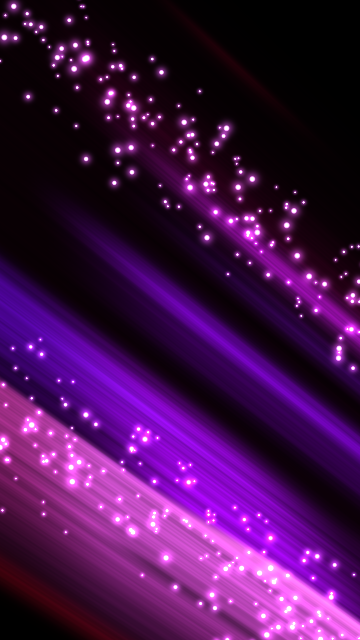
A Shadertoy shader for this background:

```glsl
vec2 hash2(vec2 p) {
    vec3 q = fract(p.xyx * vec3(0.1031, 0.1030, 0.0973));
    q += dot(q, q.yzx + 33.33);
    return fract((q.xx + q.yz) * q.zy);
}

float gradientNoise(vec2 p) {
    vec2 cell = floor(p), f = fract(p);
    vec2 w = f * f * f * (f * (f * 6.0 - 15.0) + 10.0);
    vec2 e = vec2(0.0, 1.0);
    float a = dot(hash2(cell) * 2.0 - 1.0, f);
    float b = dot(hash2(cell + e.yx) * 2.0 - 1.0, f - e.yx);
    float c = dot(hash2(cell + e.xy) * 2.0 - 1.0, f - e.xy);
    float d = dot(hash2(cell + e.yy) * 2.0 - 1.0, f - e.yy);
    return mix(mix(a, b, w.x), mix(c, d, w.x), w.y);
}

// Soft ridge with separate widths above and below its centre
float ridge(float t, float centre, float above, float below) {
    float d = (t - centre) / (t < centre ? above : below);
    return exp(-d * d);
}

// Slightly fanned diagonals: the lane is the depth where a streak meets the left side
float laneAt(vec2 p) {
    return (p.y - 0.861 * p.x) / (1.0 - 0.246 * p.x);
}

float depthAt(float lane, float x) {
    return lane * (1.0 - 0.246 * x) + 0.861 * x;
}

vec3 streaks(vec2 p) {
    float x = p.x, t = laneAt(p);
    float fibre = gradientNoise(vec2(t * 65.0, x * 1.5 + 3.0))
                + 0.5 * gradientNoise(vec2(t * 230.0, x * 3.0));

    // Dark ground and the upper beams
    vec3 col = vec3(0.035, 0.0, 0.015) * smoothstep(-0.4, 0.0, t);
    col += vec3(0.09, 0.0, 0.02) * ridge(t, -0.235, 0.012, 0.02) * ridge(x, 0.36, 0.1, 0.1);
    col += vec3(0.10, 0.0, 0.06) * ridge(t, 0.0, 0.07, 0.06) * smoothstep(0.05, 0.2, x);
    col += vec3(0.46, 0.05, 0.57) * ridge(t, 0.046, 0.028, 0.036) * smoothstep(0.12, 0.48, x);
    col += vec3(0.15, 0.01, 0.28) * ridge(t, 0.135, 0.03, 0.025) * smoothstep(0.15, 0.5, x);

    // Central beam with its dim trail
    col += vec3(0.34, 0.01, 0.60) * ridge(t, 0.251, 0.03, 0.032) * smoothstep(0.03, 0.32, x);
    col += vec3(0.14, 0.0, 0.25) * ridge(t, 0.318, 0.05, 0.035) * smoothstep(0.06, 0.32, x);

    // Broad violet sheet
    vec3 violet = mix(vec3(0.25, 0.01, 0.55), vec3(0.51, 0.02, 0.78), smoothstep(0.0, 0.3, x));
    float sheet = smoothstep(0.375, 0.455, t) * (1.0 - 0.75 * smoothstep(0.35, 0.58, x - 0.8 * (t - 0.45)));
    sheet *= 1.0 - 0.65 * smoothstep(0.49, 0.59, t) * (1.0 - smoothstep(0.12, 0.32, x));
    col += violet * sheet;
    col += vec3(0.07, 0.03, 0.16) * ridge(t, 0.47, 0.02, 0.02) * ridge(x, 0.22, 0.15, 0.12);
    col *= 1.0 + 0.45 * fibre;

    // Pink sheet with a crisp upper edge and a groove
    float edge = 0.592 - 0.028 * smoothstep(0.2, 0.5, x);
    vec3 pink = mix(vec3(0.62, 0.18, 0.52), vec3(0.86, 0.34, 0.86), smoothstep(0.0, 0.2, x));
    float fade = 1.0 - smoothstep(0.62, 0.94, t);
    pink *= fade * mix(vec3(1.0, 0.35, 0.9), vec3(1.0), fade);
    pink *= 1.0 - 0.5 * ridge(t, 0.722, 0.009, 0.012) * smoothstep(0.13, 0.25, x);
    pink += vec3(0.20, 0.0, 0.02) * ridge(t, 0.89, 0.025, 0.025);
    pink *= 1.0 + 0.38 * fibre;
    pink += vec3(0.16, 0.12, 0.12) * ridge(t, edge + 0.014, 0.01, 0.018) * smoothstep(0.2, 0.45, x);
    return mix(col, pink, smoothstep(edge - 0.008, edge + 0.012, t));
}

// Glowing dots scattered around one lane
vec3 sparkles(vec2 p, float lane, float spread, float seed) {
    vec3 light = vec3(0.0);
    for (int i = 0; i < 175; i++) {
        vec2 place = hash2(vec2(float(i), seed));
        vec2 look = hash2(vec2(float(i) + 0.5, seed + 19.0));
        float x = 0.58 * place.x;
        float t = lane + spread * (place.y + look.x - 1.0);
        float d = length(p - vec2(x, depthAt(t, x)));
        float radius = mix(0.0014, 0.0046, look.y * look.y);
        float core = 1.0 - smoothstep(radius * 0.4, radius * 1.25, d);
        float halo = exp(-d * d / (radius * radius * 5.0));
        light += vec3(1.0, 0.88, 1.0) * core + vec3(0.55, 0.22, 0.60) * halo;
    }
    return light;
}

void mainImage(out vec4 fragColor, in vec2 fragCoord) {
    // Height units, measured downward from the top
    vec2 p = fragCoord / iResolution.y;
    p.y = 1.0 - p.y;
    vec3 col = streaks(p);
    col += sparkles(p, 0.0, 0.15, 7.0);
    col += sparkles(p, 0.635, 0.17, 41.0);
    fragColor = vec4(clamp(col, 0.0, 1.0), 1.0);
}
```
